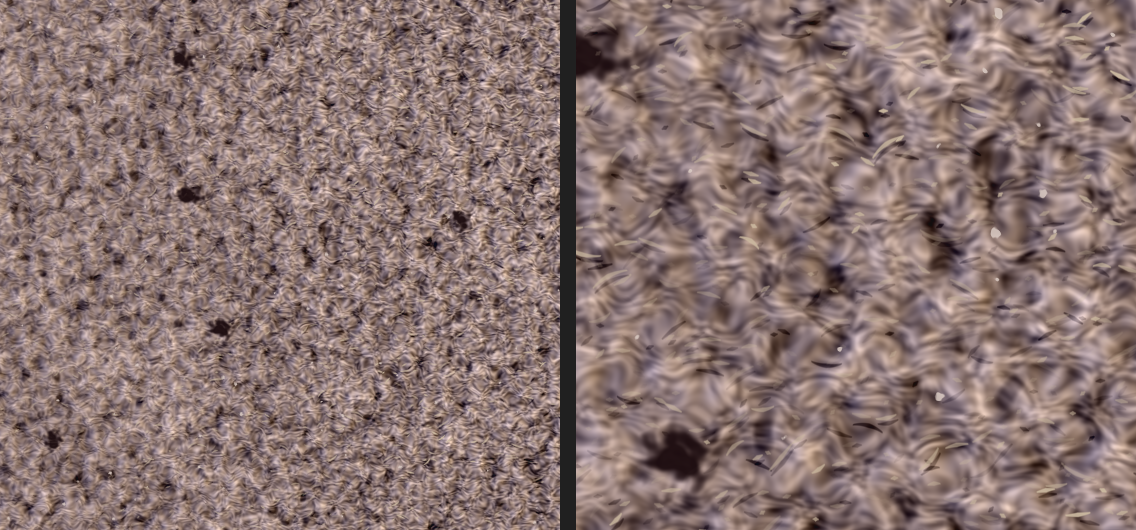
Left: the whole. Right: its middle third, enlarged.
A Shadertoy shader for this texture:

```glsl
// Dry mauve-brown soil seen from above: clods and streaked grain from gradient
// noise, dark pits, scattered straw blades, pale pebbles and a few ragged holes.
// One tone value is summed from all layers, then mapped to a soil colour ramp.

#define TONE 0.685
#define CONTRAST 1.12
#define TILT 0.15
#define BLADE_WIDTH 0.0011
#define BLADE_SPREAD 1.5
#define HOLE_CHANCE 0.35
#define PEBBLE_CHANCE 0.13
#define FRINGE 0.26
#define SOIL_DARK vec3(0.245, 0.175, 0.18)
#define SOIL_LIGHT vec3(0.72, 0.625, 0.605)
#define STRAW vec3(0.80, 0.73, 0.63)
#define PEBBLE vec3(0.86, 0.80, 0.77)

vec2 hash2(vec2 p) {
    vec3 q = fract(p.xyx * vec3(0.1031, 0.1030, 0.0973));
    q += dot(q, q.yzx + 33.33);
    return fract((q.xx + q.yz) * q.zy);
}

mat2 rotation(float a) {
    return mat2(cos(a), -sin(a), sin(a), cos(a));
}

float cornerSlope(vec2 cell, vec2 offset) {
    float a = 6.2832 * hash2(cell).x;
    return dot(vec2(cos(a), sin(a)), offset);
}

// Gradient noise, roughly -0.7 to 0.7
float noise(vec2 p) {
    vec2 i = floor(p), f = p - i;
    vec2 u = f * f * f * (f * (f * 6.0 - 15.0) + 10.0);
    vec2 e = vec2(1.0, 0.0);
    float low = mix(cornerSlope(i, f), cornerSlope(i + e, f - e), u.x);
    float high = mix(cornerSlope(i + e.yx, f - e.yx), cornerSlope(i + 1.0, f - 1.0), u.x);
    return mix(low, high, u.y);
}

// Soft lumps of earth
float clods(vec2 p) {
    p = rotation(0.6) * p + 40.0;
    return 0.42 * noise(p * 25.0) + 0.42 * noise(rotation(1.1) * p * 56.0 + 7.0);
}

// Thin curved strokes, one per cell; returns their coverage
float blades(vec2 p, float scale, float seed, float pixel) {
    vec2 q = p * scale;
    float cover = 0.0;
    for (int j = -1; j <= 1; j++)
    for (int i = -1; i <= 1; i++) {
        vec2 cell = floor(q) + vec2(i, j) + 100.0;
        vec2 place = hash2(cell + seed);
        vec2 shape = hash2(cell + seed + 51.0);
        vec2 look = hash2(cell + seed + 93.0);
        vec2 d = q + 100.0 - cell - place;
        d = rotation(TILT + BLADE_SPREAD * (shape.x - 0.5)) * d;
        d.y += (look.x - 0.5) * 1.2 * d.x * d.x;
        float halfLength = mix(0.08, 0.45, shape.y * shape.y);
        // Strokes thin out toward their tips
        float width = BLADE_WIDTH * (1.3 - 0.8 * min(abs(d.x) / halfLength, 1.0));
        float dist = length(vec2(max(abs(d.x) - halfLength, 0.0), d.y)) / scale;
        float stroke = 1.0 - smoothstep(width - pixel, width + pixel, dist);
        cover = max(cover, stroke * look.y * look.y);
    }
    return cover;
}

// Sparse round stones
float pebbles(vec2 p, float pixel) {
    vec2 q = p * 30.0 + 60.0, cell = floor(q);
    vec2 look = hash2(cell + 211.0);
    vec2 d = (q - cell - mix(vec2(0.2), vec2(0.8), hash2(cell))) / 30.0;
    float dist = length(d) + 0.002 * noise(p * 300.0);
    float radius = mix(0.001, 0.0032, look.y * look.y);
    return step(look.x, PEBBLE_CHANCE) * (1.0 - smoothstep(radius - pixel, radius + pixel, dist));
}

// Rare black hollows with ragged rims
float holes(vec2 p) {
    vec2 q = p * 4.0 + 20.0, cell = floor(q);
    vec2 look = hash2(cell + 17.0);
    vec2 d = q - cell - mix(vec2(0.3), vec2(0.7), hash2(cell + 5.0));
    float rim = length(rotation(look.y * 3.0) * d * vec2(0.85, 1.2));
    rim += 0.06 * noise(p * 45.0) + 0.06 * noise(p * 110.0);
    float radius = mix(0.04, 0.07, look.y);
    return step(look.x, HOLE_CHANCE) * (1.0 - smoothstep(radius - 0.035, radius + 0.04, rim));
}

void mainImage(out vec4 fragColor, in vec2 fragCoord) {
    float pixel = 1.0 / iResolution.y;
    vec2 p = fragCoord * pixel;
    float crisp = mix(0.75, 1.2, smoothstep(0.0, 0.9, p.x));
    vec2 swirl = vec2(noise(p * 38.0 + 5.0), noise(p * 38.0 + 55.0));
    vec2 along = rotation(TILT) * p + 0.012 * swirl;

    // Earth: broad patches, clods, streaks and grain
    float lump = clods(p);
    float tone = 0.15 * noise(p * 5.0 + 3.0) + lump;
    tone += crisp * 0.48 * noise(along * vec2(72.0, 140.0) + 11.0);
    tone += crisp * 0.50 * noise(rotation(-0.3) * along * vec2(130.0, 205.0) + 29.0);
    float pit = smoothstep(0.18, 0.45, noise(rotation(0.9) * p * vec2(36.0, 46.0) + 71.0) - 0.25 * lump);
    tone = TONE + CONTRAST * (tone - 0.4 * pit);

    // Loose dark fibres, shadows below the straw, and hollows
    vec2 shade = p + vec2(-0.0012, 0.0032);
    tone -= 0.5 * crisp * blades(p, 48.0, 400.0, pixel);
    tone -= 0.4 * crisp * blades(shade, 36.0, 0.0, pixel);
    float hole = holes(p);
    tone = mix(tone, -0.3, 0.95 * hole);

    // Colour ramp with warm and cool edges on the clods
    vec3 color = max(mix(SOIL_DARK, SOIL_LIGHT, tone), vec3(0.06, 0.05, 0.07));
    float slope = clods(p + vec2(0.004, 0.0)) - clods(p - vec2(0.004, 0.0));
    color -= FRINGE * (1.0 - hole) * slope * vec3(0.4, 0.1, -0.7);

    // Straw gathers in clumps, pebbles lie anywhere
    float clump = smoothstep(-0.35, 0.4, noise(p * 8.0 + 90.0));
    float straw = max(blades(p, 36.0, 0.0, pixel), blades(p + 0.37, 60.0, 700.0, pixel));
    straw *= crisp * mix(0.5, 1.0, clump) * (1.0 - 0.7 * hole);
    color = mix(color, STRAW, min(straw, 1.0));
    color = mix(color, PEBBLE, 0.85 * pebbles(p, pixel));

    fragColor = vec4(clamp(color, 0.0, 1.0), 1.0);
}
```
